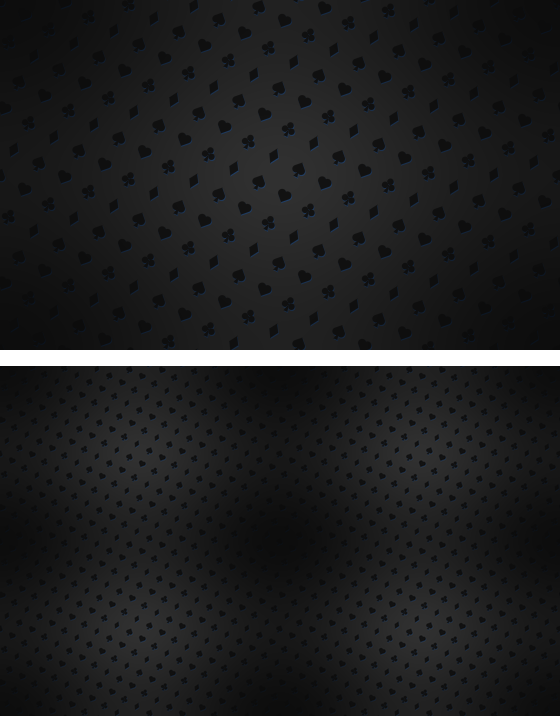
Top: one tile. Bottom: repeated 2 by 2.
Write a Shadertoy shader that draws this pattern.

```glsl
// Slanted rows of dark card suits with blue lower rims on a softly vignetted charcoal ground.

// Heart with its tip at the origin, about 1.1 tall
float heart(vec2 p) {
    p.x = abs(p.x);
    if (p.x + p.y > 1.0) return length(p - vec2(0.25, 0.75)) - sqrt(2.0) / 4.0;
    vec2 notch = p - vec2(0.0, 1.0);
    vec2 side = p - 0.5 * max(p.x + p.y, 0.0);
    return sqrt(min(dot(notch, notch), dot(side, side))) * sign(p.x - p.y);
}

// Flared foot shared by spade and club
float stem(vec2 p) {
    float flare = abs(p.x) - 0.1 - 0.28 * max(-p.y - 0.35, 0.0);
    return max(flare, abs(p.y + 0.45) - 0.6);
}

float spade(vec2 p) {
    return min(heart(vec2(p.x, 1.1 - p.y) / 1.5) * 1.5, stem(p));
}

float club(vec2 p) {
    float top = length(p - vec2(0.0, 0.55));
    float side = length(vec2(abs(p.x), p.y) - vec2(0.48, -0.15));
    return min(min(top, side) - 0.45, stem(p));
}

float diamond(vec2 p) {
    return (dot(abs(p), vec2(1.1, 0.68)) - 0.748) / 1.293;
}

// Suits lean to the right and follow one another in a cycle of four
float suitDistance(vec2 p, float suit) {
    float c = cos(0.45), s = sin(0.45);
    p = vec2(c * p.x - s * p.y, s * p.x + c * p.y);
    if (suit < 0.5) return spade(p);
    if (suit < 1.5) return heart(p / 1.6 + vec2(0.0, 0.55)) * 1.6;
    if (suit < 2.5) return club(p);
    return diamond(p);
}

void mainImage(out vec4 fragColor, in vec2 fragCoord) {
    vec2 uv = fragCoord / iResolution.xy;

    // Skewed lattice; whole steps along each edge, suit steps in multiples of four
    vec2 lattice = vec2(9.0 * uv.x + 10.0 * uv.y, 8.0 * uv.x - 16.0 * uv.y) + vec2(0.05, -0.03);
    vec2 id = floor(lattice + 0.5);
    vec2 f = lattice - id;
    float suit = mod(id.y, 4.0);

    // Offset from the suit's centre, in 1/48 of the canvas height
    vec2 p = vec2(16.0 * f.x + 10.0 * f.y, 8.0 * f.x - 9.0 * f.y) / 224.0;
    p *= 48.0 * iResolution.xy / iResolution.y;

    // Periodic vignette, brightest at the centre
    vec2 wave = sin(3.14159 * (uv - 0.5));
    float ground = 0.19 - 0.14 * pow(dot(wave * wave, vec2(0.64, 0.36)), 0.8);

    // Blue rim below, then the dark face
    float aa = 0.7 * 48.0 / iResolution.y;
    float rim = smoothstep(aa, -aa, suitDistance(p - vec2(0.07, -0.13), suit));
    float face = smoothstep(aa, -aa, suitDistance(p, suit));
    vec3 color = mix(vec3(ground), vec3(0.13, 0.26, 0.43) * ground / 0.19, rim);
    color = mix(color, vec3(0.035 + 0.2 * ground), face);
    fragColor = vec4(color, 1.0);
}
```
